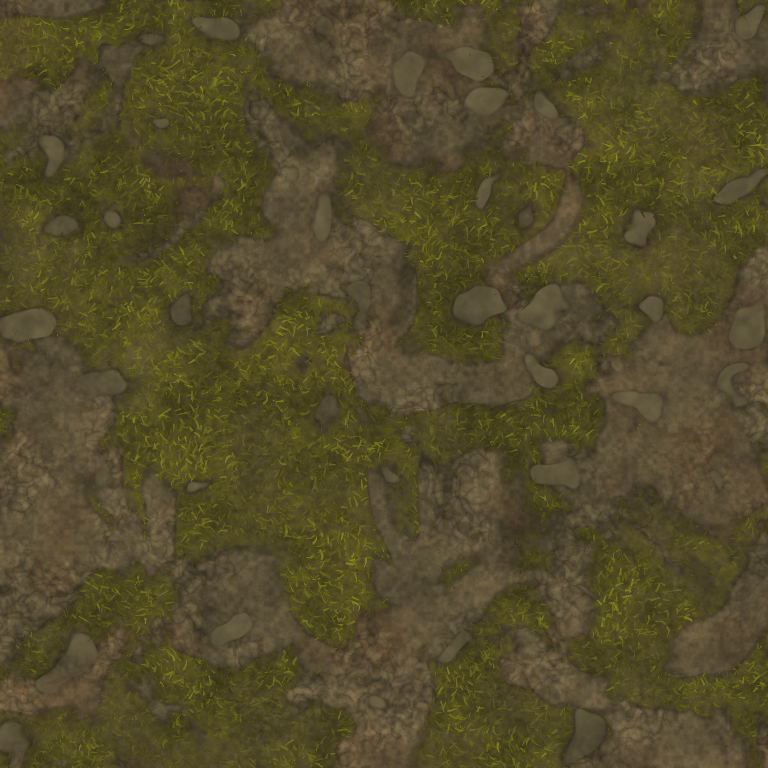
Give the GLSL for this texture, as a three.js fragment shader.

```glsl
// Forest floor: patches of grassy moss over brown soil with half-buried flat stones.
varying vec2 vUv;

#define PATCH_SCALE 9.5
#define MOSS_LEVEL 0.465
#define STONE_CELLS 9.0
#define STONE_SHARE 0.5
#define BLADE_CELLS 60.0
#define BLADE_LAYERS 9
#define BLADE_WIDTH 0.0017
#define SOIL vec3(0.362, 0.318, 0.222)
#define STONE vec3(0.388, 0.350, 0.245)
#define MOSS_BASE vec3(0.290, 0.262, 0.125)
#define BLADE_DARK vec3(0.245, 0.230, 0.085)
#define BLADE_LIGHT vec3(0.520, 0.515, 0.125)

float hash(vec2 p) {
  vec3 q = fract(p.xyx * 0.1031);
  q += dot(q, q.yzx + 33.33);
  return fract((q.x + q.y) * q.z);
}

vec2 hash2(vec2 p) { return vec2(hash(p), hash(p + 57.3)); }

float noise(vec2 p) {
  vec2 i = floor(p), f = fract(p);
  f = f * f * f * (f * (f * 6.0 - 15.0) + 10.0);
  return mix(mix(hash(i), hash(i + vec2(1.0, 0.0)), f.x),
             mix(hash(i + vec2(0.0, 1.0)), hash(i + 1.0), f.x), f.y);
}

vec2 noise2(vec2 p) { return vec2(noise(p), noise(p + 31.7)); }

mat2 rotation(float a) { return mat2(cos(a), -sin(a), sin(a), cos(a)); }

float fbm(vec2 p) {
  float sum = 0.0, weight = 0.53;
  for (int i = 0; i < 4; i++) {
    sum += weight * noise(p);
    p = rotation(0.65) * p * 2.03 + 17.0;
    weight *= 0.5;
  }
  return sum;
}

// Approximate distance to the nearest irregular stone, negative inside.
float stoneDistance(vec2 p) {
  p += 0.045 * (noise2(p * 20.0) - 0.5) + 0.010 * (noise2(p * 55.0) - 0.5);
  vec2 home = floor(p * STONE_CELLS);
  float nearest = 0.1;
  for (int y = -1; y <= 1; y++)
  for (int x = -1; x <= 1; x++) {
    vec2 cell = home + vec2(x, y);
    if (hash(cell + 4.7) > STONE_SHARE) continue;
    vec2 q = p - (cell + 0.15 + 0.7 * hash2(cell)) / STONE_CELLS;
    vec2 radii = mix(0.012, 0.034, hash(cell + 9.1)) * vec2(1.0, mix(0.45, 0.8, hash(cell + 2.3)));
    q = rotation(1.8 * (hash(cell + 6.9) - 0.35)) * q;
    nearest = min(nearest, (length(q / radii) - 1.0) * radii.y);
  }
  return nearest;
}

// Moss height, positive where moss grows; stones push it away.
float mossField(vec2 p) {
  vec2 warp = 1.1 * (noise2(p * 8.0 + 3.0) - 0.5);
  float growth = fbm(p * PATCH_SCALE + warp + 8.0) - MOSS_LEVEL;
  return min(growth, stoneDistance(p) * 5.0 - 0.005);
}

// Rounded pebbles: x is the dome height, y a random tone.
vec2 pebbles(vec2 p) {
  vec2 home = floor(p);
  vec2 best = vec2(2.0, 0.0);
  for (int y = -1; y <= 1; y++)
  for (int x = -1; x <= 1; x++) {
    vec2 cell = home + vec2(x, y);
    float d = length(cell + hash2(cell) - p);
    if (d < best.x) best = vec2(d, hash(cell + 5.5));
  }
  return vec2(1.0 - smoothstep(0.15, 0.75, best.x), best.y);
}

vec3 soilColor(vec2 p) {
  vec2 small = pebbles(p * 105.0 + 1.5 * noise2(p * 70.0));
  float gravel = smoothstep(0.35, 0.65, fbm(p * 13.0 + 40.0));
  vec3 c = SOIL * (0.78 + 0.42 * fbm(p * 22.0));
  c *= 1.0 + gravel * (0.20 * (small.x - 0.5) + 0.22 * (small.y - 0.5));
  c *= 0.80 + 0.40 * fbm(p * 150.0);
  return mix(c, c * vec3(1.02, 0.96, 0.94), smoothstep(0.4, 0.8, fbm(p * 12.0 + 70.0)));
}

// Curved tapering blades; those rooted outside the moss are skipped.
vec3 addBlades(vec3 color, vec2 p, float field, vec2 slope, float clump) {
  float flow = 7.0 * noise(p * 9.0 + 12.0);
  for (int layer = 0; layer < BLADE_LAYERS; layer++) {
    float rise = float(layer) / float(BLADE_LAYERS - 1);
    vec2 shift = vec2(13.37, 7.71) * float(layer);
    vec2 home = floor(p * BLADE_CELLS + shift);
    for (int y = -1; y <= 1; y++)
    for (int x = -1; x <= 1; x++) {
      vec2 cell = home + vec2(x, y);
      vec2 root = (cell + hash2(cell) - shift) / BLADE_CELLS;
      float tone = hash(cell + 3.1);
      if (field + dot(slope, root - p) < 0.09 * tone - 0.015) continue;
      vec2 q = rotation(flow + 4.6 * (hash(cell + 8.3) - 0.5)) * (p - root);
      float along = q.x * BLADE_CELLS / mix(0.4, 0.98, hash(cell + 1.9));
      float bend = 0.007 * (hash(cell + 6.1) - 0.5) * along * along;
      float halfWidth = BLADE_WIDTH * (1.0 - 0.75 * along);
      float cover = 1.0 - smoothstep(halfWidth - 0.0006, halfWidth + 0.0006, abs(q.y - bend));
      cover *= smoothstep(0.0, 0.15, along) * (1.0 - smoothstep(0.88, 1.0, along));
      float light = tone * tone * (0.45 + 0.4 * rise) + 0.24 * along + 0.7 * (clump - 0.42);
      color = mix(color, mix(BLADE_DARK, BLADE_LIGHT, light), 0.86 * cover);
    }
  }
  return color;
}

void main() {
  vec2 p = vUv;
  float field = mossField(p), e = 0.004;
  vec2 slope = vec2(mossField(p + vec2(e, 0.0)) - field, mossField(p + vec2(0.0, e)) - field) / e;
  float clump = fbm(p * 21.0 + 25.0);

  // Soil with a dark rim at the moss, then worn stones with contact shadows
  vec3 color = soilColor(p);
  float stone = stoneDistance(p);
  color *= 1.0 - 0.24 * exp(-pow(field / 0.045, 2.0));
  color *= 1.0 - 0.16 * exp(-max(stone, 0.0) * 220.0);
  vec3 stoneTop = STONE * (0.82 + 0.34 * fbm(p * 60.0)) * (1.0 - 0.12 * smoothstep(-0.004, 0.0, stone));
  float exposed = 0.5 + 0.45 * smoothstep(0.3, 0.6, noise(p * 10.0 + 90.0));
  color = mix(color, stoneTop, exposed * (1.0 - smoothstep(-0.002, 0.001, stone)));

  // Moss bed, threadbare in places, and its blades
  vec3 bed = MOSS_BASE * (0.50 + 0.50 * clump + 0.54 * fbm(p * 140.0));
  float worn = smoothstep(0.48, 0.70, fbm(p * 12.0 + 55.0));
  color = mix(color, bed, (0.92 - 0.35 * worn) * smoothstep(-0.02, 0.035, field));
  vec3 grass = addBlades(color, p, field, slope, clump);
  color = mix(grass, color, 0.45 * worn);
  gl_FragColor = vec4(color, 1.0);
}
```
